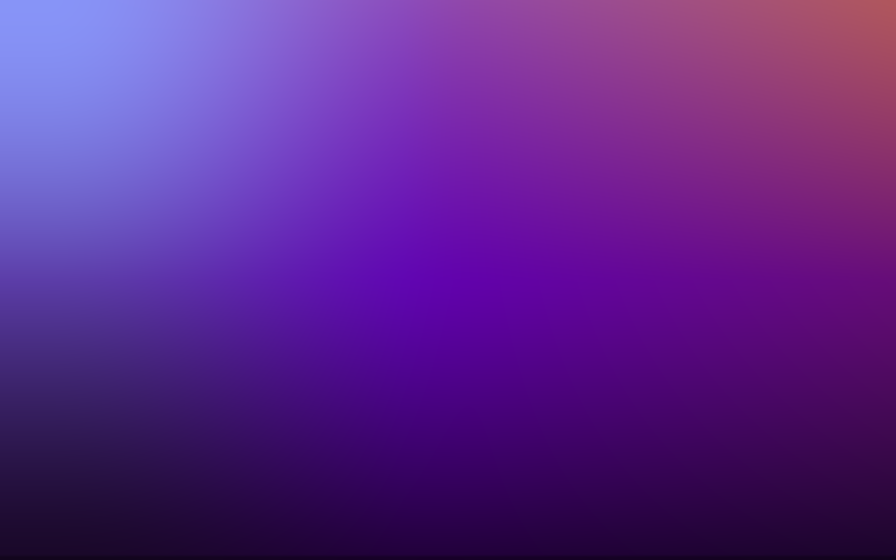
A WebGL 1 fragment shader for this background:

```glsl
precision highp float;
// Soft mesh gradient: blue and coral upper corners around a violet core, fading to dark plum.

uniform vec2 u_resolution;

// Vertical ramp through three colours, with separate weights below and above the middle.
vec3 column(vec3 low, vec3 middle, vec3 high, float lowerWeight, float upperWeight) {
  return mix(mix(low, middle, lowerWeight), high, upperWeight);
}

void main() {
  vec2 uv = gl_FragCoord.xy / u_resolution;

  // Progress through the lower and upper halves
  float lower = clamp(uv.y * 2.0, 0.0, 1.0);
  float upper = clamp(uv.y * 2.0 - 1.0, 0.0, 1.0);

  // Three colour columns, each with its own falloff
  vec3 blueSide = column(
    vec3(0.10, 0.03, 0.16), vec3(0.36, 0.24, 0.66), vec3(0.53, 0.58, 0.97),
    pow(lower, 1.35), 1.0 - pow(1.0 - upper, 1.75));
  vec3 violetCore = column(
    vec3(0.13, 0.00, 0.23), vec3(0.38, 0.00, 0.70), vec3(0.55, 0.27, 0.71),
    1.0 - pow(1.0 - lower, 1.2), pow(upper, 1.15));
  vec3 coralSide = column(
    vec3(0.10, 0.02, 0.16), vec3(0.40, 0.05, 0.47), vec3(0.69, 0.34, 0.36),
    1.0 - pow(1.0 - lower, 1.1), 1.0 - pow(1.0 - upper, 1.15));

  // Blend the columns from left to right
  vec3 color = mix(blueSide, violetCore, smoothstep(0.05, 0.55, uv.x));
  color = mix(color, coralSide, clamp((uv.x - 0.45) / 0.55, 0.0, 1.0));

  // Thin shadow along the bottom edge
  color *= mix(0.7, 1.0, smoothstep(0.004, 0.011, uv.y));

  gl_FragColor = vec4(color, 1.0);
}
```
